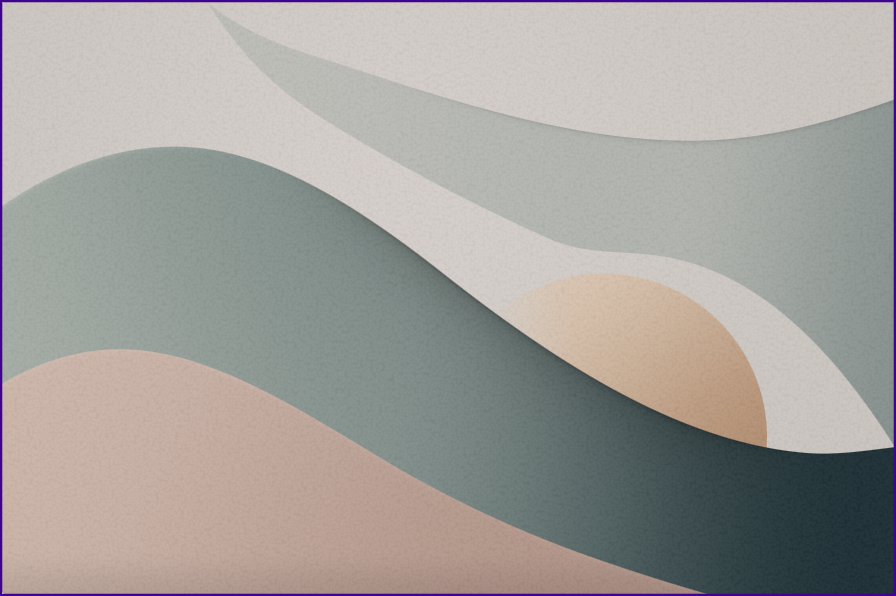
Reproduce this background procedurally as a Shadertoy shader.

```glsl
// Layered paper waves: a pale ribbon, a tan sun and a deep teal swell over a
// blush hill. Edges are smooth cubic curves; each sheet has a soft gradient,
// and cellular noise with layered sines gives the paper its grain.

// Cubic between two knots, each holding (x, height, slope).
float cubic(float x, vec3 a, vec3 b) {
    float w = b.x - a.x;
    float t = clamp((x - a.x) / w, 0.0, 1.0);
    float s = 1.0 - t;
    return s * s * ((1.0 + 2.0 * t) * a.y + t * w * a.z)
         + t * t * ((1.0 + 2.0 * s) * b.y - s * w * b.z);
}

// Height of a smooth edge made of four cubics.
float edge(float x, vec3 a, vec3 b, vec3 c, vec3 d, vec3 e) {
    if (x < b.x) return cubic(x, a, b);
    if (x < c.x) return cubic(x, b, c);
    if (x < d.x) return cubic(x, c, d);
    return cubic(x, d, e);
}

// Antialiased coverage, positive distance is inside.
float cover(float d) {
    return clamp(0.5 + d / max(fwidth(d), 1e-5), 0.0, 1.0);
}

// Falloff from 1 at an edge towards 0 inside the sheet.
float rim(float d, float sharpness) {
    return exp(-max(d, 0.0) * sharpness);
}

vec2 hash2(vec2 c) {
    return fract(sin(vec2(dot(c, vec2(127.1, 311.7)), dot(c, vec2(269.5, 183.3)))) * 43758.5);
}

// Distance to the nearest scattered cell point.
float cellular(vec2 q) {
    vec2 cell = floor(q), f = fract(q);
    float nearest = 2.0;
    for (int j = -1; j <= 1; j++)
        for (int i = -1; i <= 1; i++) {
            vec2 o = vec2(i, j);
            nearest = min(nearest, length(o + hash2(cell + o) - f));
        }
    return nearest;
}

void mainImage(out vec4 fragColor, in vec2 fragCoord) {
    // Canvas is 1.5 wide and 1 high.
    vec2 p = fragCoord / iResolution.xy * vec2(1.5, 1.0);
    float x = p.x, y = p.y;

    // Sheet edges, from top to bottom
    float ribbonTop = edge(x, vec3(0.348, 0.995, -0.8), vec3(0.586, 0.887, -0.33),
        vec3(1.172, 0.764, 0.02), vec3(1.5, 0.834, 0.36), vec3(1.6, 0.87, 0.36));
    float ribbonLow = edge(x, vec3(0.348, 0.995, -1.6), vec3(0.586, 0.773, -0.6),
        vec3(0.918, 0.6, -0.45), vec3(1.094, 0.572, -0.12), vec3(1.5, 0.247, -1.6));
    float swellTop = edge(x, vec3(0.0, 0.652, 0.7), vec3(0.293, 0.754, 0.0),
        vec3(0.742, 0.541, -0.79), vec3(1.35, 0.24, -0.08), vec3(1.5, 0.25, 0.12));
    float hillTop = edge(x, vec3(0.0, 0.354, 0.6), vec3(0.2, 0.414, 0.0),
        vec3(0.64, 0.23, -0.6), vec3(0.977, 0.07, -0.36), vec3(1.5, -0.08, -0.25));

    // Pale backing paper, lightest through the middle
    vec2 fromGlow = p - vec2(0.65, 0.65);
    vec3 col = mix(vec3(0.775, 0.757, 0.735), vec3(0.825, 0.80, 0.785),
                   exp(-2.5 * dot(fromGlow, fromGlow)));

    // Sage ribbon with a thin shaded upper rim
    float ribbon = min(min(ribbonTop - y, y - ribbonLow), x - 0.348);
    vec3 sage = mix(vec3(0.735, 0.735, 0.715), vec3(0.69, 0.70, 0.68), smoothstep(0.4, 1.1, x));
    sage = mix(sage, vec3(0.52, 0.56, 0.55), smoothstep(1.1, 1.6, x + 0.15 * (0.6 - y)));
    sage *= 1.0 - 0.12 * rim(ribbonTop - y, 250.0) * smoothstep(0.6, 0.9, x);
    col = mix(col, sage, cover(ribbon));

    // Sun, fading into the paper on its left
    float sun = 0.274 - length(p - vec2(1.01, 0.267));
    vec3 sunTone = mix(vec3(0.84, 0.765, 0.69), vec3(0.69, 0.55, 0.44),
                       smoothstep(-0.1, 0.4, 0.6 * (x - 0.95) - 0.7 * (y - 0.45)));
    col = mix(col, sunTone, cover(sun) * smoothstep(0.78, 0.98, x));

    // Teal swell, deepening to the right and under its crest
    float below = swellTop - y;
    vec3 teal = mix(vec3(0.65, 0.675, 0.65), vec3(0.51, 0.56, 0.545),
                    smoothstep(-0.1, 0.7, x + 0.35 * (y - 0.45)));
    teal = mix(teal, vec3(0.13, 0.20, 0.22), smoothstep(0.6, 1.5, x + 0.15 * (0.25 - y)));
    float shade = smoothstep(0.4, 0.75, x) * smoothstep(1.5, 1.1, x);
    teal *= 1.0 - shade * (0.20 * rim(below, 14.0) + 0.20 * rim(below, 180.0));
    teal += 0.05 * rim(below, 220.0) * smoothstep(0.45, 0.25, x);
    col = mix(col, teal, cover(below));

    // Blush hill with a faint light rim
    float hill = hillTop - y;
    vec3 blush = mix(vec3(0.79, 0.705, 0.66), vec3(0.69, 0.58, 0.535),
                     smoothstep(-0.1, 1.1, x + 0.5 * (0.2 - y)));
    blush *= 1.0 - 0.08 * smoothstep(0.08, 0.0, y);
    blush += 0.025 * rim(hill, 200.0);
    col = mix(col, blush, cover(hill));

    // Paper grain
    float fibre = sin(x * 210.0 + 3.0 * sin(y * 91.0)) * sin(y * 260.0 + 2.0 * sin(x * 73.0));
    col += 0.04 * (0.45 - cellular(p * 190.0)) + 0.004 * fibre;

    // Thin violet frame
    vec2 inset = min(p, vec2(1.5, 1.0) - p);
    col = mix(vec3(0.25, 0.01, 0.56), col, cover(min(inset.x, inset.y) - 0.0038));
    fragColor = vec4(clamp(col, 0.0, 1.0), 1.0);
}
```
